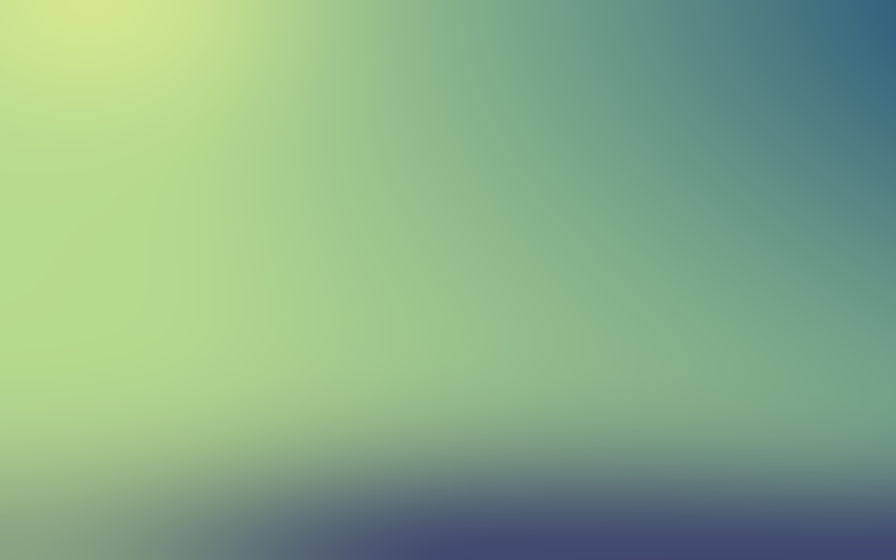
A WebGL 1 fragment shader for this background:

```glsl
precision highp float;
// Soft colour wash: green at the left fading to blue at the upper right,
// with a yellow glow at the upper left and a navy haze along the bottom.
// Each layer is a smooth weight, blended over the one before it.

uniform vec2 u_resolution;

// Gaussian falloff: 1 at zero, about 0.37 at unit distance
float falloff(vec2 d) {
    return exp(-dot(d, d));
}

// Ramp from green to blue that steepens towards the top
vec3 greenToBlue(vec2 uv) {
    float d = uv.x - 0.2;
    float softRise = 0.5 * (d + sqrt(d * d + 0.004));
    float slope = 0.6 + 0.65 * smoothstep(0.2, 1.05, uv.y);
    float t = clamp(softRise * slope, 0.0, 1.0);
    vec3 ramp = mix(vec3(0.715, 0.855, 0.56), vec3(0.20, 0.38, 0.49), t);
    return ramp + t * (1.0 - t) * vec3(0.0, 0.08, 0.04);
}

// Haze weight: strong from the centre rightwards, thinner at the right edge
float bottomHaze(vec2 uv) {
    float strength = mix(0.37, 0.97, smoothstep(0.0, 0.55, uv.x));
    float height = 0.19 - 0.035 * smoothstep(0.6, 1.0, uv.x);
    return strength * falloff(vec2(0.0, uv.y / height));
}

void main() {
    vec2 uv = gl_FragCoord.xy / u_resolution;
    vec3 color = greenToBlue(uv);

    // Yellow glow
    float glow = falloff((uv - vec2(0.1, 1.0)) / vec2(0.19, 0.2));
    color = mix(color, vec3(0.825, 0.905, 0.56), glow);

    // Navy haze
    color = mix(color, vec3(0.24, 0.27, 0.43), bottomHaze(uv));

    gl_FragColor = vec4(color, 1.0);
}
```
